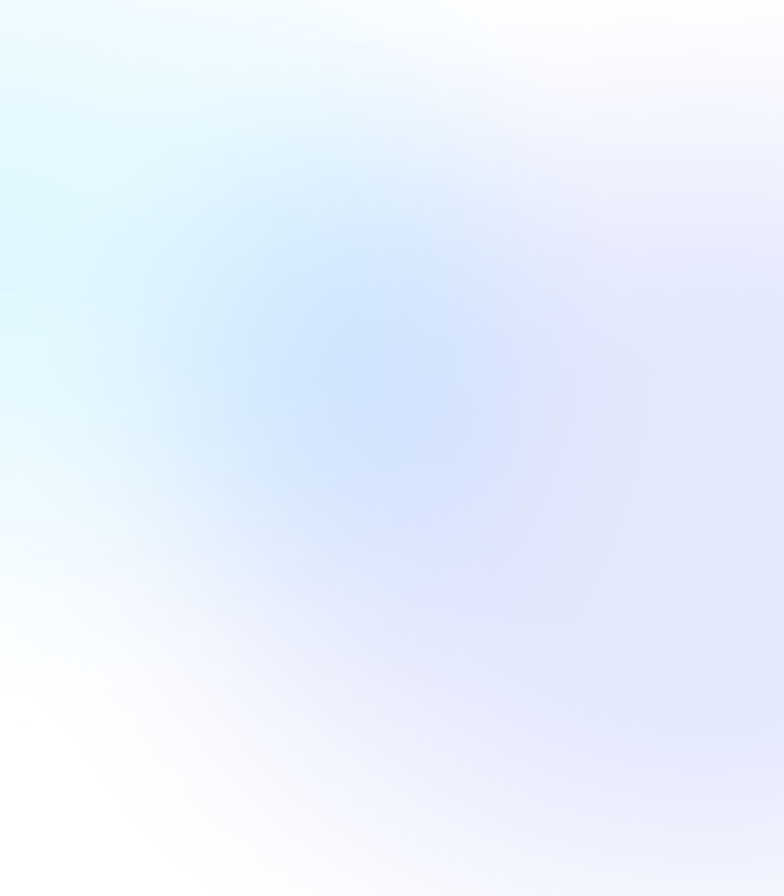
A WebGL 1 fragment shader for this background:

```glsl
precision highp float;
// Soft pastel backdrop: cyan, blue and lavender glows melting into white.

uniform vec2 u_resolution;

// Elliptical glow: full strength inside the core, fading to zero at its radii.
float glow(vec2 uv, vec2 center, vec2 radii, float core) {
  return 1.0 - smoothstep(core, 1.0, length((uv - center) / radii));
}

void main() {
  vec2 uv = gl_FragCoord.xy / u_resolution;

  // Each glow absorbs a little light from the white base.
  vec3 color = vec3(1.0);
  color -= vec3(0.120, 0.030, 0.000) * glow(uv, vec2(0.00, 0.72), vec2(0.80, 0.57), 0.00); // cyan
  color -= vec3(0.110, 0.092, 0.010) * glow(uv, vec2(0.90, 0.43), vec2(0.95, 0.65), 0.25); // lavender
  color -= vec3(0.068, 0.030, 0.000) * glow(uv, vec2(0.45, 0.63), vec2(0.40, 0.50), 0.00); // blue

  gl_FragColor = vec4(color, 1.0);
}
```
